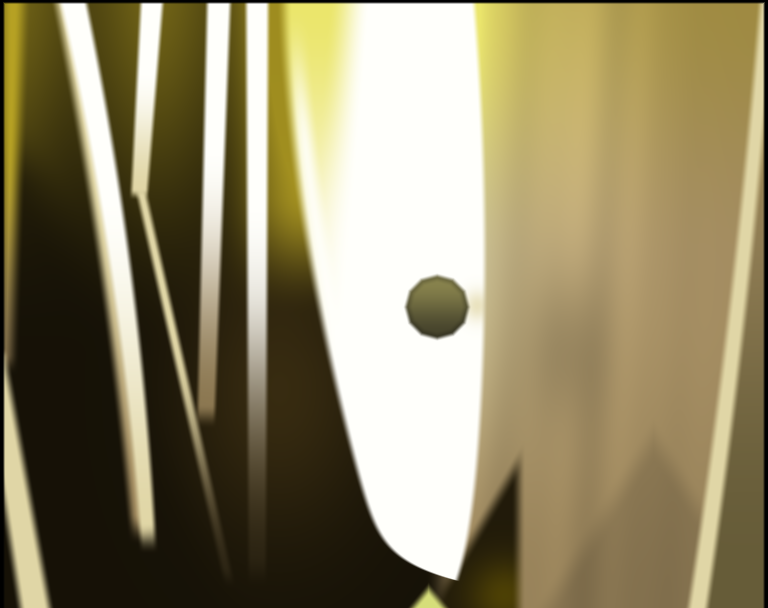
A Shadertoy shader for this background:

```glsl
// Soft-focus abstract: pale slanted blades over a dark olive hollow, a glowing
// white petal with a small faceted bead, and hazy tan folds on the right.
// Each layer is a soft mask from an edge formula, blended back to front.

const float ASPECT = 1.263;
const vec3 WHITE = vec3(1.0, 1.0, 0.985);
const vec3 CREAM = vec3(0.88, 0.84, 0.65);
const vec3 TAN = vec3(0.64, 0.55, 0.38);
const vec3 OLIVE = vec3(0.62, 0.55, 0.12);
const vec3 YELLOW = vec3(0.92, 0.90, 0.42);
const vec3 DARK = vec3(0.085, 0.068, 0.025);
const vec3 GREY_OLIVE = vec3(0.40, 0.36, 0.22);
const vec2 BEAD_CENTER = vec2(0.719, 0.495);
const float BEAD_RADIUS = 0.052;
const float BEAD_SIDES = 12.0;
const float TAU = 6.2831853;

// 1 below the edge, 0 above it, with a soft step between
float soft(float d, float blur) {
    return 1.0 - smoothstep(-blur, blur, d);
}

float blob(vec2 p, vec2 center, vec2 size) {
    vec2 q = (p - center) / size;
    return exp(-dot(q, q));
}

// Tapered, bent blade: x = coverage, y = position from top (0) to bottom (1)
vec2 blade(vec2 p, vec2 top, vec2 bottom, vec2 halfWidth, float bend, float blur) {
    float t = (top.y - p.y) / (top.y - bottom.y);
    float center = mix(top.x, bottom.x, t) + bend * 4.0 * t * (1.0 - t);
    float side = abs(p.x - center) - mix(halfWidth.x, halfWidth.y, t);
    float ends = smoothstep(-0.02, 0.02, t) * soft(t - 1.0, 0.03);
    if (top.y >= 1.0) ends = soft(t - 1.0, 0.03);
    return vec2(soft(side, blur) * ends, clamp(t, 0.0, 1.0));
}

void addBlade(inout vec3 color, vec2 b, vec3 topColor, vec3 bottomColor, float fade) {
    vec3 tint = mix(topColor, bottomColor, smoothstep(0.35, 1.0, b.y));
    color = mix(color, tint, b.x * (1.0 - fade * smoothstep(0.5, 1.0, b.y)));
}

vec3 hollow(vec2 p) {
    float light = smoothstep(0.42, 1.05, p.y) * (0.55 + 0.12 * sin(p.x * 26.0 + 1.2));
    light += 0.75 * smoothstep(0.34, 0.50, p.x) * smoothstep(0.48, 0.68, p.y);
    vec3 color = mix(DARK, OLIVE, clamp(light, 0.0, 1.0));
    color += vec3(0.13, 0.10, 0.04) * blob(p, vec2(0.46, 0.36), vec2(0.16, 0.24));
    float shade = soft(p.y - 0.78 + 2.3 * (p.x - 0.03), 0.12);
    return mix(color, DARK, 0.65 * shade * soft(p.y - 0.75, 0.06));
}

vec3 folds(vec2 p) {
    vec3 color = mix(TAN * 0.92, TAN, smoothstep(0.0, 0.5, p.y));
    color = mix(color, vec3(0.62, 0.54, 0.25), smoothstep(0.55, 1.05, p.y));
    float x = p.x + 0.06 * (1.0 - p.y);
    float waves = sin(x * 48.0) + 0.5 * sin(x * 83.0 + 2.0);
    color *= 1.0 + 0.035 * waves * soft(p.x - 1.1, 0.1);
    color += vec3(0.13, 0.13, 0.11) * blob(p, vec2(0.94, 0.82), vec2(0.13, 0.4));
    color *= 1.0 - 0.18 * blob(p, vec2(0.93, 0.43), vec2(0.07, 0.12));
    float wedge = soft(p.y - 0.28 + 1.6 * abs(p.x - 1.075), 0.04);
    color *= 1.0 - 0.13 * wedge;
    float beyond = smoothstep(-0.01, 0.02, p.x - 1.145 - 0.13 * p.y);
    return mix(color, GREY_OLIVE, beyond * soft(p.y - 0.5, 0.45));
}

void mainImage(out vec4 fragColor, in vec2 fragCoord) {
    vec2 uv = fragCoord / iResolution.xy;
    vec2 p = vec2(uv.x * ASPECT, uv.y);
    float s = 1.0 - p.y;
    float pixel = 1.5 / iResolution.y;

    // Background halves, with the glow beside the petal
    vec3 color = mix(hollow(p), folds(p), smoothstep(0.70, 0.76, p.x));
    float glow = exp(-max(p.x - 0.79, 0.0) * 14.0) * step(0.7, p.x);
    vec3 glowColor = mix(CREAM * 0.9, YELLOW, smoothstep(0.55, 1.0, p.y));
    color = mix(color, glowColor, glow * smoothstep(0.05, 0.65, p.y));

    // Dark corner and lit chip under the petal
    float corner = soft(p.x - 0.853, 0.012) * soft(p.y - 0.235 - 1.7 * (p.x - 0.85), 0.025);
    vec3 cornerColor = mix(DARK * 1.5, vec3(0.30, 0.25, 0.02), blob(p, vec2(0.83, 0.02), vec2(0.06)));
    color = mix(color, cornerColor, corner * smoothstep(0.68, 0.74, p.x));
    float chip = soft(p.y - 0.032 + 1.2 * abs(p.x - 0.705), 0.012);
    color = mix(color, vec3(0.84, 0.87, 0.48), chip);

    // Blades on the left, then the one on the right
    addBlade(color, blade(p, vec2(0.022, 1.0), vec2(0.010, 0.40), vec2(0.016, 0.008), 0.0, 0.014), OLIVE * 1.15, TAN, 0.2);
    addBlade(color, blade(p, vec2(-0.012, 0.42), vec2(0.061, -0.02), vec2(0.018, 0.024), 0.0, 0.009), CREAM, CREAM, 0.0);
    addBlade(color, blade(p, vec2(0.231, 0.69), vec2(0.375, 0.05), vec2(0.007), 0.0, 0.006), CREAM, TAN * 0.7, 0.8);
    addBlade(color, blade(p, vec2(0.112, 1.0), vec2(0.232, 0.13), vec2(0.020, 0.014), 0.012, 0.010), CREAM, TAN, 0.0);
    addBlade(color, blade(p, vec2(0.120, 1.0), vec2(0.243, 0.115), vec2(0.021, 0.012), 0.017, 0.006), WHITE, CREAM, 0.0);
    addBlade(color, blade(p, vec2(0.250, 1.0), vec2(0.229, 0.68), vec2(0.018, 0.013), 0.0, 0.005), WHITE, CREAM, 0.0);
    addBlade(color, blade(p, vec2(0.360, 1.0), vec2(0.339, 0.315), vec2(0.019, 0.014), 0.0, 0.005), WHITE, TAN, 0.2);
    addBlade(color, blade(p, vec2(0.423, 1.0), vec2(0.423, 0.06), vec2(0.018, 0.014), 0.0, 0.005), WHITE, TAN * 0.7, 0.85);
    addBlade(color, blade(p, vec2(1.262, 1.0), vec2(1.140, -0.05), vec2(0.011, 0.015), 0.010, 0.007), CREAM, CREAM, 0.0);

    // Petal: white core, yellow upper left, pale streak on its rim
    float leftEdge = 0.468 + 0.185 * pow(s, 1.7) + 0.45 * pow(s, 30.0);
    float rightEdge = 0.797 - 0.1 * (s - 0.42) * (s - 0.42) - 0.03 * pow(s, 12.0);
    float petal = soft(leftEdge - p.x, mix(0.005, 0.013, p.y)) * soft(p.x - rightEdge, 0.006);
    vec3 side = mix(vec3(0.98, 0.97, 0.86), YELLOW, smoothstep(0.55, 1.0, p.y));
    vec3 petalColor = mix(side, WHITE, smoothstep(0.54, 0.61, p.x + 0.08 * s));
    float rim = soft(abs(p.x - leftEdge - 0.018) - 0.012, 0.012);
    petalColor = mix(petalColor, WHITE, rim * 0.85 * soft(p.y - 0.87, 0.12));
    petalColor = mix(petalColor, CREAM, 0.7 * blob(p, vec2(0.785, 0.497), vec2(0.022, 0.025)));
    color = mix(color, petalColor, petal);

    // Faceted bead, lit from above
    vec2 q = p - BEAD_CENTER;
    float sector = TAU / BEAD_SIDES;
    float facet = mod(atan(q.y, q.x), sector) - 0.5 * sector;
    float beadDist = length(q) * cos(facet) - BEAD_RADIUS * cos(0.5 * sector);
    vec3 beadColor = mix(vec3(0.27, 0.26, 0.17), vec3(0.53, 0.51, 0.30), smoothstep(-0.05, 0.045, q.y));
    beadColor *= 1.0 - 0.25 * smoothstep(-0.012, 0.0, beadDist);
    color = mix(color, beadColor, soft(beadDist, 0.002 + pixel));

    // Thin black frame at the left, top and right
    float frame = min(min(p.x, ASPECT - p.x) - 0.0066, s - 0.005);
    fragColor = vec4(color * smoothstep(-pixel, pixel, frame), 1.0);
}
```
